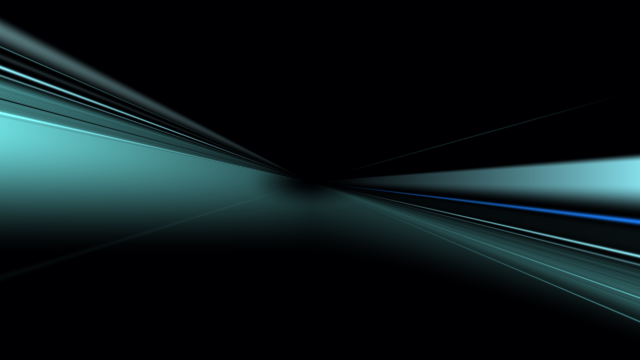
Write a Shadertoy shader that draws this background.

```glsl
// Teal light beams racing away from a vanishing point on a black field.
// Every beam is a function of the ray slope around that point, with a
// floor glow below the horizon and hashed noise for the fine streaks.

const vec2 VANISH = vec2(0.861, 0.495);   // in canvas heights
const vec3 NIGHT = vec3(0.0, 0.0, 0.006);
const vec3 TEAL  = vec3(0.43, 0.86, 0.86);
const vec3 STEEL = vec3(0.33, 0.46, 0.47);
const vec3 ICE   = vec3(0.52, 0.87, 0.91);
const vec3 BLUE  = vec3(0.10, 0.48, 0.95);

float hash(float n) {
    n = fract(n * 0.1031);
    n *= n + 33.33;
    return fract(n * (n + n));
}

float noise(float x) {
    float cell = floor(x), f = fract(x);
    return mix(hash(cell), hash(cell + 1.0), f * f * (3.0 - 2.0 * f));
}

// Soft plateau: rises over lo.x..lo.y, falls over hi.x..hi.y
float band(float s, vec2 lo, vec2 hi) {
    return smoothstep(lo.x, lo.y, s) * (1.0 - smoothstep(hi.x, hi.y, s));
}

// Thin ray at one slope, never narrower than a pixel; its light is conserved
float ray(float s, float at, float width, float pixel) {
    float w = max(width, pixel);
    float q = (s - at) / w;
    return exp(-q * q) * width / w;
}

// Fine streaks that blur out where they become narrower than a pixel
float streaks(float s, float pixel) {
    float fine = mix(noise(s * 420.0 + 500.0), 0.5, smoothstep(0.001, 0.004, pixel));
    return 0.6 * fine + 0.4 * noise(s * 120.0 + 300.0);
}

vec3 leftBeams(float s, float reach, float pixel) {
    float fade = pow(reach, 0.7);
    vec3 c = STEEL * band(s, vec2(0.425, 0.49), vec2(0.49, 0.54));
    c += TEAL * 0.65 * band(s, vec2(0.21, 0.225), vec2(0.31, 0.345))
       * (0.65 + 0.5 * streaks(s, pixel));
    c *= 1.0 - 0.7 * ray(s, 0.268, 0.003, pixel);
    c += STEEL * 0.35 * ray(s, 0.405, 0.008, pixel);
    c += TEAL * 0.4 * ray(s, 0.436, 0.003, pixel);
    c += ICE * 1.1 * ray(s, 0.370, 0.006, pixel);
    c += ICE * 0.6 * ray(s, 0.343, 0.004, pixel);
    c += ICE * 0.3 * ray(s, 0.223, 0.004, pixel);
    return c * fade;
}

vec3 rightBeams(float s, float reach, float pixel) {
    float fade = pow(reach, 0.75);
    vec3 c = ICE * band(s, vec2(-0.105, -0.005), vec2(0.06, 0.09)) * pow(reach, 1.25);
    c += BLUE * ray(s, -0.122, 0.008, pixel) * fade;
    c += TEAL * 0.07 * band(s, vec2(-0.24, -0.19), vec2(-0.16, -0.13)) * fade;
    c += TEAL * 0.3 * band(s, vec2(-0.42, -0.36), vec2(-0.28, -0.25))
       * streaks(s, pixel) * fade;
    c += ICE * ray(s, -0.226, 0.005, pixel) * fade;
    c += ICE * 0.45 * ray(s, -0.252, 0.004, pixel) * fade;
    c += TEAL * 0.35 * ray(s, -0.352, 0.003, pixel) * fade;
    c += TEAL * 0.4 * ray(s, -0.424, 0.003, pixel) * fade;
    // Faint stray rays above the beam
    float stray = band(reach, vec2(0.04, 0.2), vec2(0.4, 1.0));
    c += TEAL * 0.22 * ray(s, 0.278, 0.003, pixel) * stray;
    return c;
}

// Glow below the beams, falling off towards a curved lower rim
float floorGlow(vec2 p, float s, float reach, bool isLeft) {
    float away = max(p.x - VANISH.x, 0.0);
    float rim = 0.29 - 0.28 * pow(away, 1.3);
    float height = isLeft ? mix(0.20, 0.36, reach) : 0.20;
    float power = isLeft ? mix(0.27, 1.0, pow(reach, 0.9)) : mix(0.27, 0.36, reach);
    float top = isLeft ? 1.0 - smoothstep(0.205, 0.235, s)
                       : 1.0 - smoothstep(-0.38, -0.22, s);
    return power * top * smoothstep(rim, rim + height, p.y);
}

void mainImage(out vec4 fragColor, in vec2 fragCoord) {
    vec2 p = fragCoord / iResolution.y;
    vec2 d = p - VANISH;
    bool isLeft = d.x < 0.0;

    // Ray coordinates: slope, relative reach, and pixel size in slope units
    float span = max(abs(d.x), 0.001);
    float slope = d.y / span;
    float reach = min(span / (isLeft ? 0.861 : 0.917), 1.0);
    float pixel = 0.8 / (iResolution.y * span);

    vec3 color = TEAL * floorGlow(p, slope, reach, isLeft);
    color += isLeft ? leftBeams(slope, reach, pixel) : rightBeams(slope, reach, pixel);
    if (isLeft) color += TEAL * 0.04 * ray(slope, -0.31, 0.01, pixel);

    // Dark hollow around the vanishing point
    color *= smoothstep(0.0, 0.13, length(d * vec2(0.7, 1.6)));
    fragColor = vec4(min(NIGHT + color, 1.0), 1.0);
}
```
